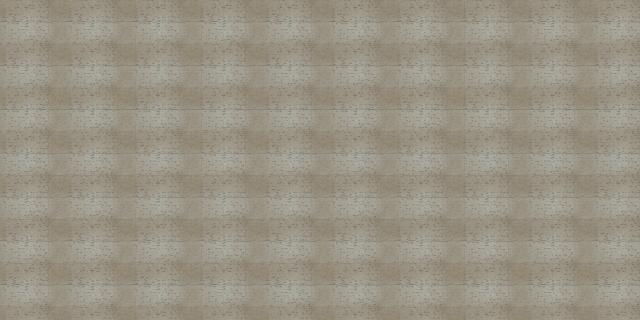
Give the GLSL for this texture, as a Shadertoy shader.

```glsl
const vec2 PERIOD = vec2(3.0, 2.0); // slabs in one repeat

float hash(vec2 p) {
    vec3 q = fract(vec3(p.xyx) * 0.1031);
    q += dot(q, q.yzx + 33.33);
    return fract((q.x + q.y) * q.z);
}

// Value noise that wraps with the repeat
float noise(vec2 p, float freq) {
    p *= freq;
    vec2 i = floor(p), f = fract(p), n = PERIOD * freq;
    f = f * f * (3.0 - 2.0 * f);
    vec2 lo = mod(i, n), hi = mod(i + 1.0, n);
    return mix(mix(hash(lo), hash(vec2(hi.x, lo.y)), f.x),
               mix(hash(vec2(lo.x, hi.y)), hash(hi), f.x), f.y);
}

float fbm(vec2 p) {
    float sum = 0.0, amp = 0.5, freq = 2.0;
    for (int i = 0; i < 4; i++) {
        sum += amp * noise(p, freq);
        freq *= 2.0;
        amp *= 0.55;
    }
    return sum;
}

// Soft bright or dark patch, wrapped with the repeat
float patchAt(vec2 p, vec2 center, vec2 radius) {
    vec2 d = mod(p - center + 0.5 * PERIOD, PERIOD) - 0.5 * PERIOD;
    d /= radius;
    return exp(-dot(d, d));
}

// Small elongated holes in the stone
float pits(vec2 p, float freq, float pixel) {
    vec2 g = p * freq, base = floor(g);
    float cover = 0.0;
    for (int y = -1; y <= 1; y++)
    for (int x = -1; x <= 1; x++) {
        vec2 cell = base + vec2(x, y);
        vec2 id = mod(cell, PERIOD * freq);
        vec2 center = cell + 0.2 + 0.6 * vec2(hash(id + 17.3), hash(id + 51.7));
        float radius = mix(0.1, 0.27, hash(id + 83.1)) * step(0.4, hash(id + 7.9));
        float dist = length((g - center) * vec2(0.75, 1.2));
        float soft = pixel * freq * 0.6;
        cover = max(cover, smoothstep(soft, -soft, dist - radius) * step(0.01, radius));
    }
    return cover;
}

float line(float dist, float halfWidth, float pixel) {
    return clamp(0.5 + (halfWidth - dist) / pixel, 0.0, 1.0);
}

void mainImage(out vec4 fragColor, in vec2 fragCoord) {
    // One unit is one slab, counted from the upper right corner
    float pixel = 14.6 / iResolution.y;
    vec2 p = mod((fragCoord - iResolution.xy) * pixel, PERIOD);
    vec2 slab = floor(p);
    float upper = slab.y;
    float smoothSlab = 1.0 - step(0.5, slab.x);

    // Broad stains and slab tones
    float cloud = fbm(p);
    float tone = 0.5 - 0.1 * upper - 0.12 * smoothSlab;
    tone += 0.42 * patchAt(p, vec2(2.1, 0.65), vec2(0.75, 0.5));
    tone += 0.16 * patchAt(p, vec2(2.3, 1.15), vec2(0.6, 0.25));
    tone -= 0.15 * patchAt(p, vec2(0.4, 1.7), vec2(0.8, 0.5));
    tone += 0.55 * (cloud - 0.47);
    tone += 0.26 * (noise(p, 20.0) - 0.5);
    vec3 color = mix(vec3(0.555, 0.51, 0.435), vec3(0.665, 0.66, 0.615), tone);

    // Pitted surface, calmer on the smooth slabs
    float holes = pits(p, 7.0, pixel);
    color *= 1.0 - holes * mix(0.17, 0.08, smoothSlab);

    // Thin uneven joints, darkest under the brown course
    vec2 wobble = 0.05 * (vec2(noise(p, 6.0), noise(p + 0.5, 6.0)) - 0.5);
    vec2 edge = abs(fract(p + wobble + 0.5) - 0.5);
    float mainJoint = step(0.5, p.y) * step(p.y, 1.5);
    float wear = mix(0.5, 1.0, noise(p, 5.0));
    float across = line(edge.y, 0.014, pixel) * mix(0.1, 0.26, mainJoint);
    float down = line(edge.x, 0.01, pixel) * 0.1;
    color *= 1.0 - max(across, down) * wear;

    fragColor = vec4(color, 1.0);
}
```
